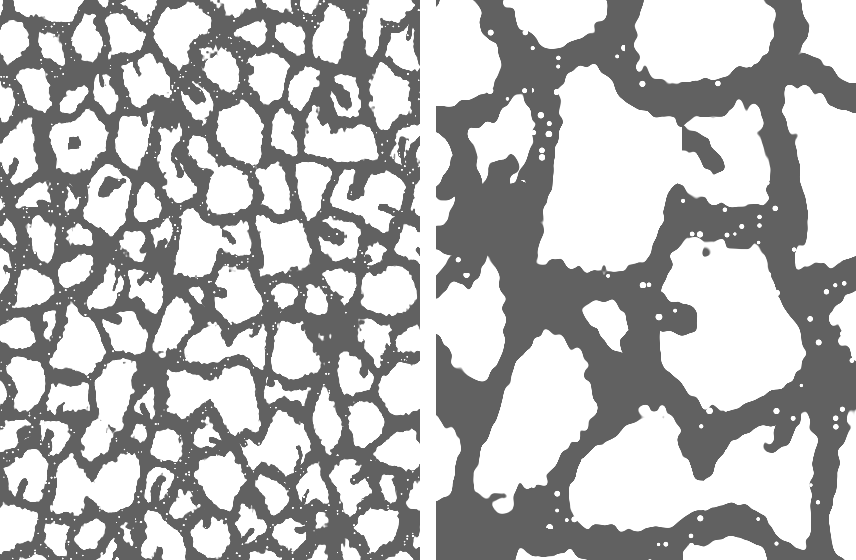
Left, the full canvas; right, a detail of the centre.
A WebGL 1 fragment shader for this pattern:

```glsl
precision highp float;
// Animal-hide print: ragged white spots on grey with fine white specks.
uniform vec2 u_resolution;

const vec3 GREY = vec3(0.38);
const vec3 WHITE = vec3(1.0);
const vec2 SPOT_GRID = vec2(10.5, 8.5);  // spots per canvas width
const float SPECK_GRID = 150.0;          // speck cells per canvas width
const float HALF_GAP = 0.115;            // half the grey gap, in spot cells
const float ROUNDNESS = 16.0;            // lower values round the corners

float hash(vec2 p) {
  vec3 q = fract(vec3(p.xyx) * 0.1031);
  q += dot(q, q.yzx + 33.33);
  return fract((q.x + q.y) * q.z);
}

vec2 hash2(vec2 p) {
  return vec2(hash(p + 17.3), hash(p + 71.9));
}

float valueNoise(vec2 p) {
  vec2 i = floor(p), f = fract(p);
  f = f * f * (3.0 - 2.0 * f);
  return mix(mix(hash(i), hash(i + vec2(1.0, 0.0)), f.x),
             mix(hash(i + vec2(0.0, 1.0)), hash(i + vec2(1.0)), f.x), f.y);
}

float segmentDistance(vec2 p, vec2 a, vec2 b) {
  vec2 ab = b - a;
  return length(p - a - ab * clamp(dot(p - a, ab) / dot(ab, ab), 0.0, 1.0));
}

// Spot centre: a jittered grid with staggered rows.
vec2 seedCentre(vec2 cell) {
  return cell + 0.5 + 0.68 * (hash2(cell) - 0.5)
       + vec2(0.5 * mod(cell.y, 2.0) - 0.25, 0.0);
}

// Distance to a centre, reduced by the random weight of its spot.
float seedDistance(vec2 p, vec2 cell) {
  return length(p - seedCentre(cell)) - 0.42 * (hash(cell + 5.7) - 0.5);
}

// Some cells join a neighbour and so form longer spots.
vec2 spotGroup(vec2 cell) {
  float pick = hash(cell + 41.2);
  if (pick < 0.08) return cell + vec2(1.0, 0.0);
  if (pick < 0.17) return cell + vec2(0.0, 1.0);
  return cell;
}

// Bite taken from one side of some spots.
float notchDistance(vec2 p, vec2 cell) {
  if (hash(cell + 23.1) > 0.4) return 1.0;
  float angle = 6.2832 * hash(cell + 61.4);
  vec2 dir = vec2(cos(angle), sin(angle));
  vec2 local = p - seedCentre(cell);
  float radius = mix(0.06, 0.14, hash(cell + 9.6));
  return segmentDistance(local, 0.14 * dir, 0.7 * dir) - radius;
}

// Signed spot field, positive inside, in units of spot cells.
float spotField(vec2 p) {
  vec2 base = floor(p), nearest = base;
  float first = 9.0;
  for (int y = -2; y <= 2; y++) {
    for (int x = -2; x <= 2; x++) {
      vec2 cell = base + vec2(float(x), float(y));
      float d = seedDistance(p, cell);
      if (d < first) { first = d; nearest = cell; }
    }
  }
  // Soft minimum over the seeds of all other spots.
  vec2 group = spotGroup(nearest);
  float sum = 1e-12;
  for (int y = -2; y <= 2; y++) {
    for (int x = -2; x <= 2; x++) {
      vec2 cell = base + vec2(float(x), float(y));
      vec2 apart = abs(spotGroup(cell) - group);
      if (apart.x + apart.y > 0.5) sum += exp(-ROUNDNESS * seedDistance(p, cell));
    }
  }
  float second = -log(sum) / ROUNDNESS;
  return min(0.5 * (second - first) - HALF_GAP, notchDistance(p, nearest));
}

// Sparse dots, gathered in loose clusters.
float specks(vec2 uv, float pixel) {
  vec2 p = uv * SPECK_GRID, cell = floor(p);
  float chance = 0.09 * smoothstep(0.3, 0.8, valueNoise(uv * 14.0 + 3.0));
  float present = step(hash(cell + 13.0), chance);
  vec2 centre = 0.5 + 0.3 * (hash2(cell + 29.0) - 0.5);
  float radius = mix(0.2, 0.42, hash(cell + 83.0));
  float edge = 0.4 * pixel * SPECK_GRID;
  float d = length(fract(p) - centre) - radius;
  return present * (1.0 - smoothstep(-edge, edge, d));
}

void main() {
  float pixel = 1.0 / u_resolution.x;
  vec2 uv = gl_FragCoord.xy * pixel;

  // Bend the outlines, then fray them.
  vec2 p = uv * SPOT_GRID + 20.0;
  vec2 bend = vec2(valueNoise(p * 2.3), valueNoise(p * 2.3 + 50.0)) - 0.5;
  float fray = 0.06 * (valueNoise(uv * vec2(75.0, 60.0)) - 0.5)
             + 0.06 * (valueNoise(uv * vec2(150.0, 115.0) + 7.0) - 0.5);
  float field = spotField(p + 0.28 * bend) + fray;

  float edge = 0.4 * pixel * SPOT_GRID.x;
  float spot = smoothstep(-edge, edge, field);
  gl_FragColor = vec4(mix(GREY, WHITE, max(spot, specks(uv, pixel))), 1.0);
}
```
